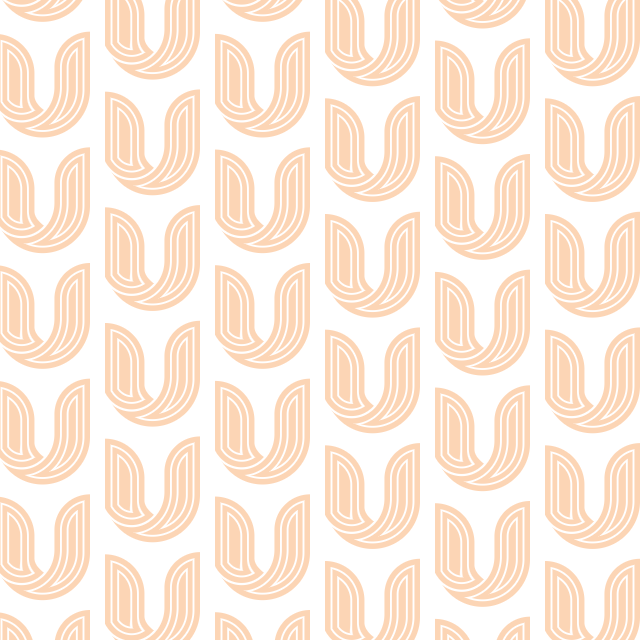
Write a Shadertoy shader that draws this pattern.

```glsl
// Staggered columns of a folded ribbon: a short leaf on the left and a long
// leaf that sweeps beneath it. Each leaf is a signed distance built from arcs
// and an ellipse; inset contours of that distance give the pale inlines.
#define CANVAS 1152.0               // design units per canvas height
#define PITCH vec2(198.0, 208.2)    // column and row spacing
#define START vec2(-9.0, 57.0)      // left edge and top of first motif
#define COLUMN_DROP 104.0           // stagger of odd columns
#define HALF_DROP 12.0              // extra drop from the fourth column on
#define INSETS vec2(11.7, 23.7)     // depth of the two inlines
#define LINE_HALF 1.7               // half width of an inline
#define GAP 4.0                     // space between the two leaves
#define PEACH vec3(0.99, 0.835, 0.71)
#define PAPER vec3(1.0)

// Approximate signed distance to an axis-aligned ellipse
float ellipseDistance(vec2 p, vec2 radii) {
    p += 1e-3;
    float k = length(p / radii);
    return k * (k - 1.0) / length(p / (radii * radii));
}

// Inner edge of the sweep: an ellipse below, straight sides above
float sweepEdge(vec2 p) {
    return ellipseDistance(vec2(p.x - 48.0, max(p.y - 100.0, 0.0)), vec2(59.0, 63.5));
}

// Left leaf: straight side, quarter-round top, flared foot
float shortLeaf(vec2 p, float sweep) {
    float below = max(p.y - 115.0, 0.0);
    float flare = 0.025 * below * below;
    float slope = 0.05 * below;
    float side = length(vec2(max(p.x - flare, 0.0), min(p.y - 75.0, 0.0))) - 71.0;
    side /= sqrt(1.0 + slope * slope);
    return max(max(-p.x, side), sweep + GAP);
}

// Right leaf: quarter-round top, round base tapering to the left
float longLeaf(vec2 p, float sweep) {
    float base = length(vec2(p.x - 85.5, max(p.y - 105.0, 0.0))) - 85.5;
    float top = length(vec2(p.x - 171.0, min(p.y - 64.0, 0.0))) - 64.0;
    float inner = p.y < 100.0 ? top : -sweep;
    return max(base, inner);
}

// Filled shape with both inlines cut out
float inlinedFill(float d, float pixel) {
    float fill = clamp(0.5 - d / pixel, 0.0, 1.0);
    vec2 lines = clamp(0.5 + (LINE_HALF - abs(d + INSETS)) / pixel, 0.0, 1.0);
    return fill * (1.0 - max(lines.x, lines.y));
}

void mainImage(out vec4 fragColor, in vec2 fragCoord) {
    float pixel = CANVAS / iResolution.y;
    vec2 p = vec2(fragCoord.x, iResolution.y - fragCoord.y) * pixel - START;

    // Column stagger, then repeat down
    float column = floor(p.x / PITCH.x);
    p.y -= COLUMN_DROP * mod(column, 2.0) + HALF_DROP * step(3.0, column);
    vec2 cell = mod(p + vec2(0.0, 8.0), PITCH) - vec2(0.0, 8.0);

    // Two leaves sharing one sweep
    float sweep = sweepEdge(cell);
    float ink = max(inlinedFill(shortLeaf(cell, sweep), pixel),
                    inlinedFill(longLeaf(cell, sweep), pixel));
    fragColor = vec4(mix(PAPER, PEACH, ink), 1.0);
}
```
